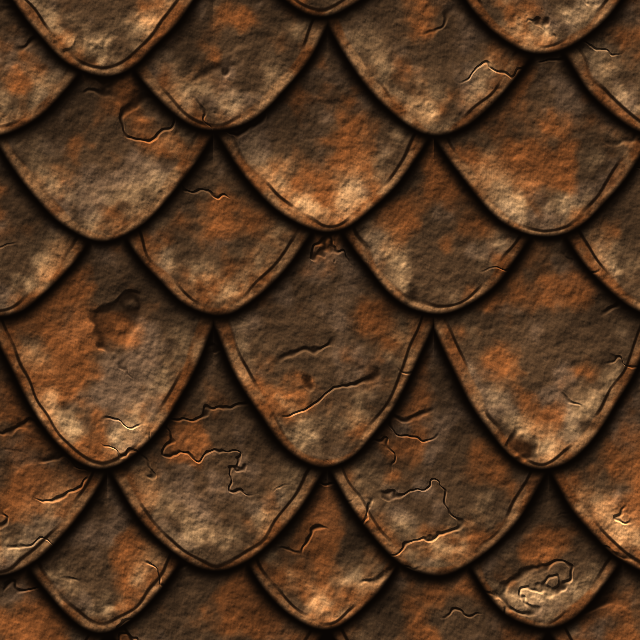
This pattern is drawn by a WebGL 2 fragment shader. Its source:

```glsl
#version 300 es
precision highp float;

uniform vec2 u_resolution;
out vec4 fragColor;

const int ROWS = 8;
const float PITCH = 0.345;
const float CURVE = 1.9;

// Per row, front to back: tip height, rise of the sides, sway of the tips
const vec3 rows[ROWS] = vec3[ROWS](
    vec3(0.922, 0.165, 0.055), vec3(0.788, 0.165, 0.002),
    vec3(0.630, 0.158, 0.008), vec3(0.505, 0.168, 0.002),
    vec3(0.265, 0.219, 0.004), vec3(0.100, 0.163, 0.004),
    vec3(0.013, 0.208, 0.003), vec3(-0.15, 0.163, 0.004));

const vec3 SHADOW = vec3(0.07, 0.04, 0.02);
const vec3 UMBER = vec3(0.28, 0.20, 0.13);
const vec3 STONE = vec3(0.47, 0.36, 0.27);
const vec3 COPPER = vec3(0.54, 0.30, 0.14);
const vec3 GOLD = vec3(0.85, 0.66, 0.45);

float hash(vec2 p) {
    return fract(sin(dot(p, vec2(127.1, 311.7))) * 43758.5453);
}

float noise(vec2 p) {
    vec2 i = floor(p), f = fract(p);
    f = f * f * (3.0 - 2.0 * f);
    return mix(mix(hash(i), hash(i + vec2(1, 0)), f.x),
               mix(hash(i + vec2(0, 1)), hash(i + vec2(1, 1)), f.x), f.y);
}

float fbm(vec2 p) {
    float sum = 0.0, gain = 0.5;
    for (int i = 0; i < 4; i++) {
        sum += gain * noise(p);
        p = mat2(1.6, 1.2, -1.2, 1.6) * p + 3.7;
        gain *= 0.5;
    }
    return sum;
}

// Signed distance above the row's edge, position across the scale, column
vec3 scaleRow(vec2 p, vec3 row, float offset) {
    float x = (p.x - offset) / PITCH + 0.5;
    float column = floor(x);
    float across = 2.0 * fract(x) - 1.0;
    float tip = row.x - row.z * cos(2.094 * column + 0.7);
    float edge = tip + row.y * pow(abs(across), CURVE);
    edge += 0.010 * (noise(p * 16.0 + row.x * 50.0) - 0.5);
    float slope = CURVE * row.y * 2.0 / PITCH * pow(abs(across), CURVE - 1.0);
    return vec3((p.y - edge) / sqrt(1.0 + slope * slope), across, column);
}

// Broken, mostly level cracks
float cracks(vec2 q) {
    vec2 warped = q * vec2(8.0, 14.0) + 1.6 * fbm(q * 14.0);
    float line = 1.0 - smoothstep(0.0, 0.045, abs(noise(warped) - 0.5));
    return line * smoothstep(0.48, 0.68, noise(q * 13.0 + 5.0));
}

float relief(vec2 q) {
    return 0.55 * fbm(q * 22.0) + 0.22 * fbm(q * 95.0) - 0.20 * cracks(q);
}

// Hammered metal with patches of copper and worn stone grey
vec3 metal(vec2 q, float light) {
    float patches = smoothstep(0.42, 0.64, fbm(q * 15.0 + 9.0));
    float worn = smoothstep(0.48, 0.68, fbm(q * 19.0 + 31.0));
    vec3 color = mix(UMBER, STONE, 0.55 * worn);
    color = mix(color, COPPER, 0.75 * patches);
    return color * light;
}

vec3 shadeScale(vec3 scale, vec2 q, float cover) {
    float d = max(scale.x, 0.0), side = abs(scale.y);

    // Raking light over the relief
    float slope = relief(q) - relief(q + vec2(-0.0012, 0.0025));
    float light = clamp(1.0 + 7.0 * slope, 0.35, 1.9);
    light *= 0.72 + 0.65 * fbm(q * 9.0 + 17.0);
    vec3 color = metal(q, light);
    color = mix(color, SHADOW, 0.7 * cracks(q));

    // Polished belly above the tip
    float belly = exp(-pow((d - 0.040) / 0.032, 2.0)) * (1.0 - 0.75 * side);
    float polish = smoothstep(0.30, 0.68, fbm(q * 26.0 + 41.0));
    color = mix(color, GOLD * light, 0.75 * belly * polish);

    // Raised rim, split from the body by an uneven groove
    float groove = 0.013 + 0.013 * side + 0.012 * (noise(q * 24.0) - 0.5);
    float rim = 1.0 - smoothstep(groove - 0.003, groove + 0.003, d);
    float sheen = smoothstep(0.28, 0.65, fbm(q * 30.0 + 3.0));
    vec3 rimColor = mix(COPPER * 0.75, GOLD * 0.85, 0.55 * sheen) * light;
    color = mix(color, rimColor, 0.75 * rim);
    float cut = 1.0 - smoothstep(0.0008, 0.0045, abs(d - groove));
    color = mix(color, SHADOW, 0.85 * cut * smoothstep(0.25, 0.6, noise(q * 17.0 + 8.0)));

    // Rounded lower lip, then the shadow of the scales in front
    color = mix(SHADOW * 0.5, color, smoothstep(0.001, 0.011, d));
    float lit = 0.65 * smoothstep(0.0, 0.022, cover) + 0.35 * smoothstep(0.0, 0.075, cover);
    return mix(SHADOW * 0.5, color, lit);
}

void main() {
    vec2 p = gl_FragCoord.xy / u_resolution;
    vec3 scale = vec3(0.0);
    float cover = 1.0, rowId = 0.0;

    // The first row reaching this point is the visible one
    for (int i = 0; i < ROWS; i++) {
        scale = scaleRow(p, rows[i], i % 2 == 0 ? 0.16 : -0.005);
        rowId = float(i);
        if (scale.x > 0.0) break;
        cover = min(cover, -scale.x);
    }

    vec2 id = vec2(scale.z, rowId);
    vec2 q = p + 7.0 * vec2(hash(id + 1.3), hash(id + 5.9));
    fragColor = vec4(shadeScale(scale, q, cover), 1.0);
}
```
